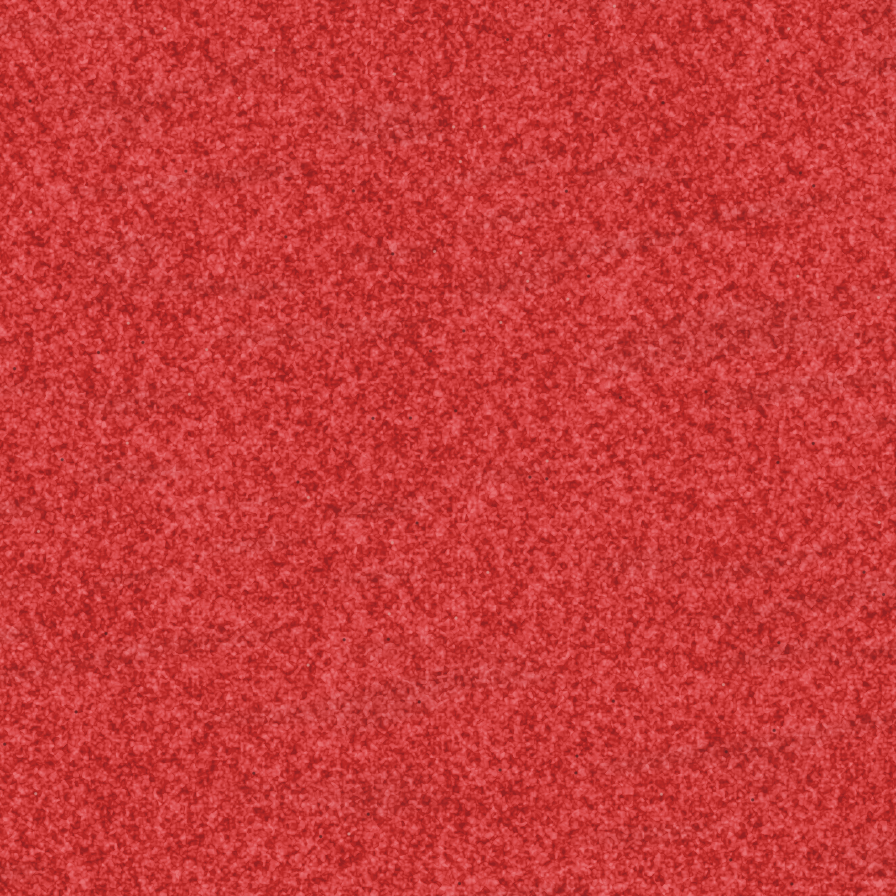
A three.js fragment shader for this texture:

```glsl
// Red cut-pile carpet: fine curled tufts, small dark gaps, faint wear streaks and rare specks.
varying vec2 vUv;

// Feature densities, in cells across the canvas
const float TUFTS = 215.0;
const float CLUMPS = 118.0;
const float CURLS = 165.0;
const float FIBRES = 340.0;
const float PATCHES = 9.0;
const vec2 STREAKS = vec2(7.0, 38.0);
const float SPECKS = 40.0;

// Strength of each layer on the tone scale
const float MEAN_TONE = 0.51;
const float TUFT_SHADE = 0.50;
const float TUFT_DOME = 0.42;
const float TUFT_WARP = 0.9;
const float CLUMP_SHADE = 0.40;
const float CURL_SHADE = 0.34;
const float FIBRE_SHADE = 0.46;
const float PATCH_SHADE = 0.10;
const float STREAK_DULL = 0.40;
const float MEAN_GAP = 0.43;
const float MEAN_CURL = 0.62;
const float SPECK_SHARE = 0.06;
const float SPECK_RADIUS = 0.075;

// Yarn colours from deep shadow to lit tip
const vec3 SHADOW = vec3(0.60, 0.125, 0.13);
const vec3 DEEP = vec3(0.67, 0.145, 0.145);
const vec3 CRIMSON = vec3(0.73, 0.155, 0.145);
const vec3 RED = vec3(0.795, 0.225, 0.218);
const vec3 CORAL = vec3(0.85, 0.28, 0.28);
const vec3 ROSE = vec3(0.87, 0.335, 0.345);
const vec3 TIP = vec3(0.91, 0.43, 0.44);
const vec3 DULL_SHIFT = vec3(-0.06, 0.02, 0.02);
const vec3 DARK_SPECK = vec3(0.34, 0.12, 0.13);
const vec3 PALE_SPECK = vec3(0.86, 0.60, 0.58);

float hash(vec2 p) {
  return fract(sin(dot(p, vec2(12.9898, 78.233))) * 43758.5453);
}

vec2 hash2(vec2 p) {
  return vec2(hash(p), hash(p + 37.7));
}

float noise(vec2 p) {
  vec2 i = floor(p);
  vec2 f = fract(p);
  f = f * f * (3.0 - 2.0 * f);
  return mix(mix(hash(i), hash(i + vec2(1.0, 0.0)), f.x),
             mix(hash(i + vec2(0.0, 1.0)), hash(i + 1.0), f.x), f.y);
}

// Softly blended cells: x is the tuft shade, y the distance to the nearest tuft
vec2 tufts(vec2 p) {
  vec2 cell = floor(p);
  float shade = 0.0;
  float total = 0.0;
  float nearest = 4.0;
  for (int y = -1; y <= 1; y++) {
    for (int x = -1; x <= 1; x++) {
      vec2 id = cell + vec2(float(x), float(y));
      vec2 offset = id + hash2(id) - p;
      float d2 = dot(offset, offset);
      float weight = exp(-11.0 * d2);
      shade += weight * hash(id + 91.3);
      total += weight;
      nearest = min(nearest, d2);
    }
  }
  return vec2(shade / max(total, 1e-6), sqrt(nearest));
}

// Piecewise ramp through the yarn colours
vec3 yarn(float tone) {
  vec3 c = mix(SHADOW, DEEP, clamp(tone / 0.15, 0.0, 1.0));
  c = mix(c, CRIMSON, clamp((tone - 0.15) / 0.17, 0.0, 1.0));
  c = mix(c, RED, clamp((tone - 0.32) / 0.18, 0.0, 1.0));
  c = mix(c, CORAL, clamp((tone - 0.50) / 0.18, 0.0, 1.0));
  c = mix(c, ROSE, clamp((tone - 0.68) / 0.17, 0.0, 1.0));
  return mix(c, TIP, clamp((tone - 0.85) / 0.25, 0.0, 1.0));
}

// Sparse round flecks, dark or pale
vec3 addSpeck(vec3 colour, vec2 p) {
  vec2 id = floor(p);
  vec2 centre = 0.2 + 0.6 * hash2(id + 5.1);
  float present = step(hash(id + 17.9), SPECK_SHARE);
  float d = length(fract(p) - centre);
  float cover = 1.0 - smoothstep(0.4 * SPECK_RADIUS, 1.4 * SPECK_RADIUS, d);
  vec3 fleck = mix(DARK_SPECK, PALE_SPECK, step(0.65, hash(id + 63.4)));
  return mix(colour, fleck, 0.75 * present * cover);
}

void main() {
  // Warped tufts, so that the pile looks curled rather than beaded
  vec2 p = vUv * TUFTS;
  vec2 warp = vec2(noise(p * 0.8 + 41.0), noise(p * 0.8 + 83.0)) - 0.5;
  vec2 tuft = tufts(p + TUFT_WARP * warp);
  float curl = 1.0 - abs(2.0 * noise(vUv * CURLS + 57.0) - 1.0);

  // Sum of the pile layers
  float tone = MEAN_TONE + TUFT_SHADE * (tuft.x - 0.5);
  tone += TUFT_DOME * (MEAN_GAP - tuft.y) + CURL_SHADE * (curl - MEAN_CURL);
  tone += CLUMP_SHADE * (noise(vUv * CLUMPS + 11.0) - 0.5);
  tone += FIBRE_SHADE * (noise(vUv * FIBRES + 3.0) - 0.5);
  tone += PATCH_SHADE * (noise(vUv * PATCHES + 7.0) - 0.5);

  // Wear streaks, nearly level
  vec2 slanted = vUv + vec2(0.0, 0.03 * noise(vUv * 6.0) - 0.12 * vUv.x);
  float wear = smoothstep(0.5, 1.0, noise(slanted * STREAKS + 23.0));
  vec3 colour = yarn(tone) + STREAK_DULL * wear * DULL_SHIFT;
  gl_FragColor = vec4(addSpeck(colour, vUv * SPECKS), 1.0);
}
```
